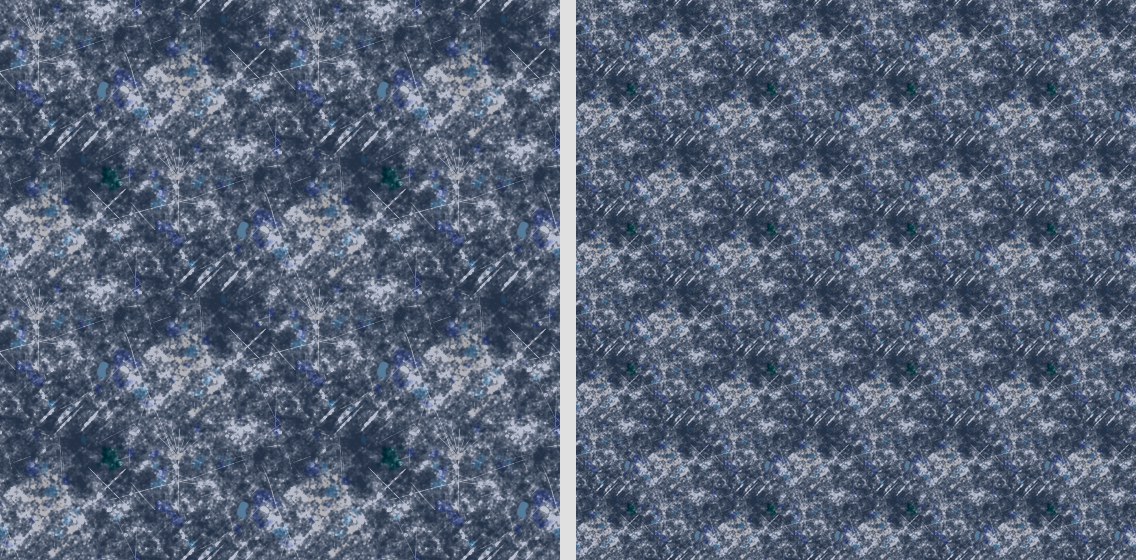
Left: one tile. Right: repeated 2 by 2.
Reproduce this texture procedurally as a Shadertoy shader.

```glsl
#define REPEATS 2.0
#define OCTAVES 6
#define OCTAVE_GAIN 0.39
#define CONTRAST 0.6
#define SCRATCHES 46
#define HAIR 0.0014
#define PIXEL (REPEATS / iResolution.y)

const vec3 DARK = vec3(0.22, 0.27, 0.35);
const vec3 PALE = vec3(0.61, 0.64, 0.71);
const vec3 TEAL = vec3(0.27, 0.43, 0.56);
const vec3 VIOLET = vec3(0.23, 0.29, 0.49);
const vec3 GREEN = vec3(0.07, 0.27, 0.30);
const vec3 TAN = vec3(0.68, 0.65, 0.62);
const vec3 BARE = vec3(0.74, 0.76, 0.81);

// Half-drop lattice: copies sit at (1,0) and (0.5,0.5), whole steps here
vec2 toLattice(vec2 p) { return vec2(p.x + p.y, p.x - p.y); }

// Offset from the nearest copy of a centre
vec2 nearest(vec2 p, vec2 centre) {
    vec2 q = toLattice(p - centre);
    return 0.5 * toLattice(q - round(q));
}

vec3 hash3(vec2 cell, float seed) {
    uvec3 v = uvec3(cell, seed) * 1664525u + 1013904223u;
    for (int i = 0; i < 2; i++) {
        v.x += v.y * v.z;
        v.y += v.z * v.x;
        v.z += v.x * v.y;
        v ^= v >> 16u;
    }
    return vec3(v >> 16u) / 65535.0;
}

// Wrapping cellular noise: one signed soft dot per cell, unit deviation
float noise(vec2 q, vec2 cells, float seed) {
    vec2 g = q * cells, base = floor(g);
    float sum = 0.0;
    for (int y = -1; y <= 1; y++)
        for (int x = -1; x <= 1; x++) {
            vec2 cell = base + vec2(x, y);
            vec3 r = hash3(floor(mod(cell + 0.5, cells)), seed);
            vec2 d = cell + r.xy - g;
            float k = max(0.0, 1.0 - dot(d, d));
            sum += (2.0 * r.z - 1.0) * k * k * k;
        }
    return 2.6 * sum;
}

float blob(vec2 p, vec2 centre, vec2 radius) {
    vec2 d = nearest(p, centre) / radius;
    return exp(-dot(d, d));
}

// Scratch that thins toward both ends
float stroke(vec2 p, vec2 a, vec2 b, float width) {
    vec2 d = nearest(p, 0.5 * (a + b)), arm = 0.5 * (b - a);
    float t = clamp(dot(d, arm) / dot(arm, arm), -1.0, 1.0);
    float w = width * (1.0 - 0.6 * t * t);
    return clamp((w - length(d - arm * t)) / PIXEL + 0.5, 0.0, 1.0);
}

void mainImage(out vec4 fragColor, in vec2 fragCoord) {
    vec2 p = REPEATS * fragCoord / iResolution.xy;
    vec2 q = toLattice(p);
    vec2 warp = vec2(noise(q, vec2(5), 1.0), noise(q, vec2(5), 2.0));
    vec2 fray = vec2(noise(q, vec2(21), 3.0), noise(q, vec2(21), 4.0));
    vec2 ragged = p + 0.016 * warp + 0.011 * fray;
    vec2 bent = p + 0.003 * warp;

    // Mottled paint, coarse to fine
    float wear = -0.15, grain = 0.0, cells = 3.0;
    for (int i = 0; i < OCTAVES; i++) {
        grain = noise(q, vec2(cells), 10.0 + float(i));
        wear += OCTAVE_GAIN * grain;
        cells *= 2.0;
    }

    // Worn stains and one dark hollow
    vec2 hollow = vec2(0.909, 0.873);
    float stain = blob(ragged, vec2(0.153, 0.247), vec2(0.09, 0.075));
    float splash = blob(ragged, vec2(0.22, 0.086), vec2(0.045, 0.03));
    float hub = blob(ragged, vec2(0.138, 0.88), vec2(0.022));
    float shade = blob(ragged, hollow, vec2(0.1, 0.075));
    wear += 1.5 * stain + 1.3 * splash + 1.4 * hub - 1.5 * shade;
    wear += 0.8 * blob(ragged, vec2(0.86, 0.67), vec2(0.11, 0.06));

    // Brushed diagonal streaks and clustered flecks
    float streak = noise(q, vec2(6, 72), 20.0) + 0.5 * noise(q, vec2(11, 110), 21.0);
    float brushed = blob(ragged, vec2(0.745, 0.0), vec2(0.12, 0.09));
    wear += smoothstep(0.2, 1.6, streak) * (2.3 * brushed + 0.35);
    float fleck = noise(q, vec2(44), 22.0) + 0.6 * noise(q, vec2(9), 23.0);
    wear += 1.1 * smoothstep(1.6, 2.3, fleck);

    float tone = clamp(0.55 * exp(CONTRAST * wear) - 0.35, -0.2, 1.3);
    vec3 col = mix(DARK, PALE, tone);
    float relief = 0.3 * (tone - 0.25);

    // Coloured residue
    float tealSpot = smoothstep(1.7, 2.4, noise(q, vec2(10), 30.0) + 0.5 * fray.x
        + 1.8 * blob(ragged, vec2(0.07, 0.81), vec2(0.08, 0.045)));
    float violetSpot = smoothstep(1.8, 2.5, noise(q, vec2(13), 31.0) + 0.5 * fray.y
        + 2.3 * blob(ragged, vec2(0.03, 0.17), vec2(0.1, 0.035)));
    col = mix(col, TEAL + relief, 0.75 * tealSpot);
    col = mix(col, VIOLET + relief, 0.8 * violetSpot);
    col = mix(col, TAN, 0.6 * max(stain, max(splash, hub)) * smoothstep(0.4, 0.9, tone));

    // Every other copy of the hollow is stained green
    vec2 greenOffset = ragged - hollow - vec2(0.5);
    greenOffset = (greenOffset - round(greenOffset)) / vec2(0.05, 0.04);
    col = mix(col, GREEN + relief, 0.85 * smoothstep(0.3, 0.7, exp(-dot(greenOffset, greenOffset))));

    // Two round chips
    vec2 chipEdge = p + 0.005 * fray;
    col = mix(col, TEAL + 0.08, 0.9 * smoothstep(0.3, 0.6, blob(chipEdge, vec2(0.867, 0.174), vec2(0.021, 0.026))));
    col = mix(col, BARE, smoothstep(0.3, 0.6, blob(chipEdge, vec2(0.94, 0.174), vec2(0.016, 0.022))));

    // Main gouges
    float scratch = stroke(bent, vec2(0.935, 0.333), vec2(1.133, -0.161), 1.3 * HAIR);
    scratch = max(scratch, stroke(bent, vec2(0.883, -0.292), vec2(1.38, -0.146), 1.2 * HAIR));
    scratch = max(scratch, stroke(bent, vec2(0.875, -0.247), vec2(0.953, -0.174), 2.6 * HAIR));
    scratch = max(scratch, stroke(bent, vec2(0.971, -0.221), vec2(1.057, -0.323), 1.7 * HAIR));
    scratch = max(scratch, stroke(bent, vec2(0.815, -0.169), vec2(0.979, -0.331), 1.2 * HAIR));
    scratch = max(scratch, stroke(bent, vec2(1.138, -0.08), vec2(1.138, -0.333), 1.3 * HAIR));

    // Fan of fine lines above the hub
    for (int i = 0; i < 7; i++) {
        float angle = 0.75 + 0.27 * float(i);
        float reach = 0.05 + 0.07 * hash3(vec2(i, 3), 40.0).x;
        vec2 root = vec2(0.138, 0.87);
        scratch = max(scratch, 0.8 * stroke(bent, root, root + reach * vec2(cos(angle), sin(angle)), HAIR));
    }

    // Scattered scratches
    for (int i = 0; i < SCRATCHES; i++) {
        vec3 place = hash3(vec2(i, 7), 50.0), form = hash3(vec2(i, 9), 51.0);
        float angle = 3.1416 * form.x;
        vec2 arm = (0.012 + 0.1 * form.y * form.y) * vec2(cos(angle), sin(angle));
        scratch = max(scratch, mix(0.25, 0.8, form.z) * stroke(bent, place.xy - arm, place.xy + arm, HAIR));
    }
    scratch *= 0.45 + 0.55 * smoothstep(-1.0, 0.5, grain + 0.5 * fray.x);
    fragColor = vec4(mix(col, BARE, scratch), 1.0);
}
```
